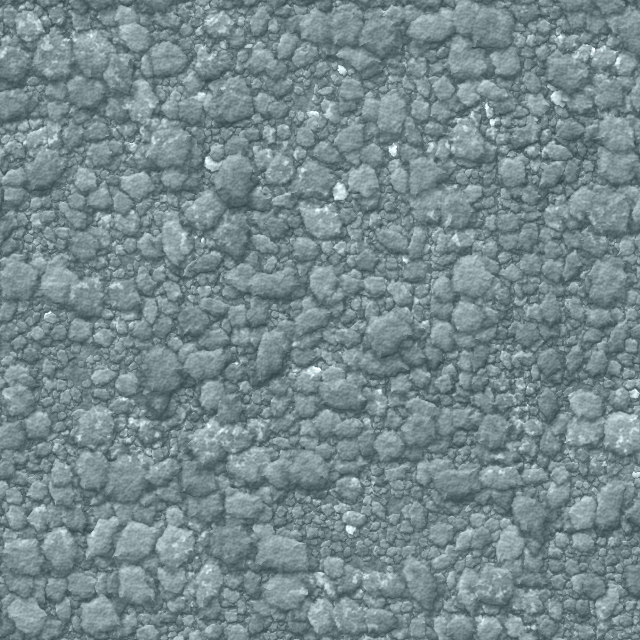
Give the GLSL for this texture, as a Shadertoy shader.

```glsl
#define LAYERS 4
#define FINEST 76.0
#define LAYER_RATIO 0.61
#define FACETS 6
#define STONE_TONE 0.515
#define CREVICE_TONE 0.25
#define FACET_CONTRAST 0.13
#define GRIT_CONTRAST 0.19
#define DUST_AMOUNT 0.26
#define TINT vec3(0.0, 0.07, 0.085)
#define LIGHT vec2(-0.35, 0.94)

vec3 hash3(vec2 p) {
    vec3 h = fract(p.xyx * vec3(0.1031, 0.1030, 0.0973));
    h += dot(h, h.yxz + 33.33);
    return fract((h.xxy + h.yzz) * h.zyx);
}

float gradientDot(vec2 cell, vec2 offset) {
    float a = 6.2832 * hash3(cell + 91.0).x;
    return dot(vec2(cos(a), sin(a)), offset);
}

float gradientNoise(vec2 p) {
    vec2 i = floor(p), f = p - i;
    vec2 u = f * f * f * (f * (f * 6.0 - 15.0) + 10.0);
    vec2 e = vec2(1.0, 0.0);
    float low = mix(gradientDot(i, f), gradientDot(i + e, f - e), u.x);
    float high = mix(gradientDot(i + e.yx, f - e.yx), gradientDot(i + 1.0, f - 1.0), u.x);
    return mix(low, high, u.y);
}

float roughness(vec2 p) {
    return gradientNoise(p * 62.0) + 0.8 * gradientNoise(p * 127.0 + 7.0)
         + 0.65 * gradientNoise(p * 231.0 + 19.0);
}

// Distance to a faceted stone in its own space; also gives the facing facet.
float stoneEdge(vec2 q, float seed, out vec2 facet) {
    float edge = -9.0;
    facet = vec2(0.0, 1.0);
    for (int k = 0; k < FACETS; k++) {
        vec3 h = hash3(vec2(float(k) * 7.0 + 3.0, seed * 311.0));
        float a = 6.2832 * (float(k) + 0.7 * h.x) / float(FACETS);
        vec2 dir = vec2(cos(a), sin(a));
        float side = dot(q, dir) / (0.78 + 0.3 * h.y);
        if (side > edge) {
            edge = side;
            facet = dir;
        }
    }
    return mix(edge, length(q), 0.3) - 1.0;
}

// Lays one layer of stones and their contact shadows over the tone below.
float layStones(float tone, vec2 p, float scale, float presence, float salt) {
    vec2 g = p * scale, home = floor(g);
    vec2 warp = 0.13 * vec2(gradientNoise(g * 2.7 + salt), gradientNoise(g * 2.7 + salt + 40.0))
              + 0.06 * vec2(gradientNoise(g * 7.0), gradientNoise(g * 7.0 + 60.0));
    for (int y = -1; y <= 1; y++)
    for (int x = -1; x <= 1; x++) {
        vec2 cell = home + vec2(x, y);
        vec3 place = hash3(cell + salt);
        vec3 form = hash3(cell + salt + 137.0);
        vec2 d = g - cell - 0.5 - 0.6 * (place.xy - 0.5);
        if (dot(d, d) > 1.4) continue;
        float patchiness = gradientNoise(cell / scale * 3.5 + 5.0);
        if (place.z > presence + 0.7 * patchiness) continue;

        // Elongated body, mostly leaning up and to the right
        float angle = 0.95 + 3.0 * (form.x - 0.5);
        float c = cos(angle), s = sin(angle);
        mat2 turn = mat2(c, -s, s, c);
        float size = mix(0.40, 0.62, form.y);
        float stretch = mix(1.0, 1.42, form.z * form.z);
        vec2 q = turn * (d + warp) / (size * vec2(stretch, 1.0 / stretch));
        vec2 facet;
        float edge = stoneEdge(q, form.x + place.x, facet);

        // Shadow, heavier on the side away from the light
        float away = 0.55 - 0.4 * dot(normalize(d + 0.001), LIGHT);
        float shadow = (1.0 - smoothstep(0.0, 0.42, edge)) * away;
        tone = mix(tone, CREVICE_TONE, 0.75 * shadow);

        // Bevelled sides and a gently tilted top
        float bevel = smoothstep(-0.62, -0.12, edge);
        float lit = dot(facet * turn, LIGHT) * bevel;
        float top = dot(q, form.yz - 0.5) * 0.09;
        float body = STONE_TONE + 0.13 * (place.x - 0.5) + FACET_CONTRAST * lit + top;
        body -= 0.09 * smoothstep(-0.16, 0.0, edge);
        float chip = step(0.988, form.y) * step(30.0, scale);
        body += 0.32 * chip;
        float blur = 0.9 * scale / (iResolution.y * size);
        tone = mix(tone, body, 1.0 - smoothstep(-blur, blur, edge));
    }
    return tone;
}

void mainImage(out vec4 fragColor, in vec2 fragCoord) {
    vec2 p = fragCoord / iResolution.y;

    // Sandy bed, then stones from fine to coarse
    float tone = 0.44 + 0.1 * gradientNoise(p * 90.0);
    float scale = FINEST;
    for (int i = 0; i < LAYERS; i++) {
        float presence = 0.94 - 0.17 * float(i);
        tone = layStones(tone, p, scale, presence, 23.0 * float(i + 1));
        scale *= LAYER_RATIO;
    }

    // Rough surface lit from the side, with fine mineral speckle
    float rough = roughness(p);
    float relief = rough - roughness(p + LIGHT * 0.0025);
    float exposed = smoothstep(0.2, 0.5, tone);
    tone += GRIT_CONTRAST * mix(0.4, 1.0, exposed) * (0.45 * relief + 0.4 * rough);

    // Pale dust gathered in loose patches
    float drift = smoothstep(-0.15, 0.5, gradientNoise(p * 8.0 + 3.0) + 0.5 * gradientNoise(p * 25.0));
    float flecks = smoothstep(0.0, 0.5, gradientNoise(p * 75.0 + 11.0) + 0.5 * gradientNoise(p * 190.0));
    tone += DUST_AMOUNT * drift * flecks * exposed;
    tone += 0.05 * gradientNoise(p * 4.0 + 17.0);

    fragColor = vec4(clamp(max(tone, 0.17) + TINT, 0.0, 1.0), 1.0);
}
```
